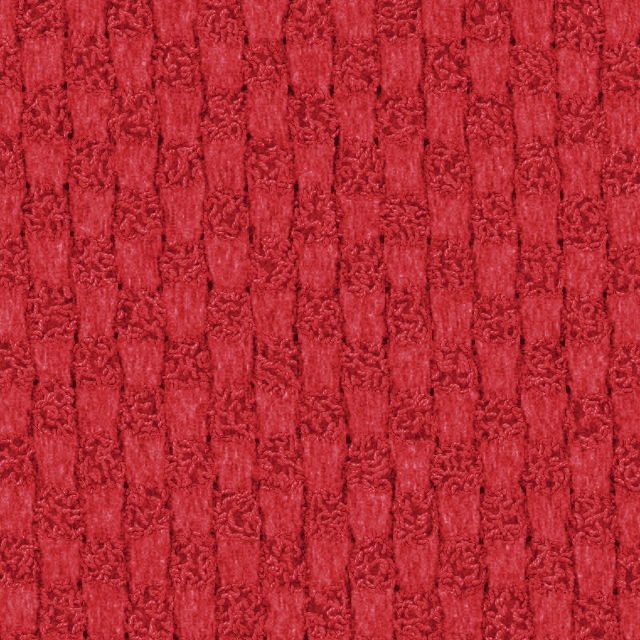
Reproduce this texture procedurally as a three.js fragment shader.

```glsl
// Red woven upholstery: leaning columns alternate curly raised tufts with smooth
// fibrous panels, offset by half a repeat in every other column. Tufts are rounded
// boxes filled with scattered bent yarn strands; one tone value drives a red ramp.
#define COLUMNS 14.36
#define ROWS 6.44
#define LEAN 0.033
#define SLOPE 0.015
#define YARN_CELL 0.17
#define YARN_LENGTH 0.4
#define YARN_RADIUS 0.37
#define YARN_BEND 1.5
#define FIBRE vec2(270.0, 80.0)
#define GRAIN 380.0

varying vec2 vUv;

const vec3 CREVICE = vec3(0.47, 0.07, 0.11);
const vec3 SHADOW = vec3(0.62, 0.11, 0.14);
const vec3 RED = vec3(0.75, 0.15, 0.17);
const vec3 BODY = vec3(0.78, 0.21, 0.25);
const vec3 LIGHT = vec3(0.80, 0.28, 0.33);
const vec3 SHINE = vec3(0.86, 0.41, 0.48);
const float ASPECT = COLUMNS / ROWS;

vec2 hash2(vec2 p) {
  vec3 a = fract(vec3(p.xyx) * vec3(0.1031, 0.1030, 0.0973));
  a += dot(a, a.yzx + 33.33);
  return fract((a.xx + a.yz) * a.zy);
}

float noise(vec2 p) {
  vec2 i = floor(p), f = fract(p);
  f = f * f * (3.0 - 2.0 * f);
  return mix(mix(hash2(i).x, hash2(i + vec2(1.0, 0.0)).x, f.x),
             mix(hash2(i + vec2(0.0, 1.0)).x, hash2(i + 1.0).x, f.x), f.y);
}

// Tone 0 to 5 runs from crevice to shine; negative tones fall towards black
vec3 redRamp(float tone) {
  vec3 c = mix(CREVICE, SHADOW, clamp(tone, 0.0, 1.0));
  c = mix(c, RED, clamp(tone - 1.0, 0.0, 1.0));
  c = mix(c, BODY, clamp(tone - 2.0, 0.0, 1.0));
  c = mix(c, LIGHT, clamp(tone - 3.0, 0.0, 1.0));
  c = mix(c, SHINE, clamp(tone - 4.0, 0.0, 1.4));
  return c * (1.0 + 0.4 * clamp(tone, -1.2, 0.0));
}

// Topmost of the scattered bent strands: x = height, y = tone
vec2 yarn(vec2 g) {
  vec2 best = vec2(0.0, 0.9);
  for (int j = -2; j <= 2; j++) {
    for (int i = -2; i <= 2; i++) {
      vec2 cell = floor(g) + vec2(float(i), float(j));
      vec2 place = hash2(cell + 91.0), kind = hash2(cell + 237.0);
      vec2 o = g - cell - place;
      float angle = 6.2832 * kind.x;
      vec2 dir = vec2(cos(angle), sin(angle)), side = vec2(-dir.y, dir.x);
      float along = dot(o, dir);
      float across = dot(o, side) + YARN_BEND * (kind.y - 0.5) * along * along;
      float d = length(vec2(max(abs(along) - YARN_LENGTH, 0.0), across)) / YARN_RADIUS;
      float h = sqrt(max(1.0 - d * d, 0.0)) * 0.6 + 0.4 * place.y;
      if (d < 1.0 && h > best.x) {
        float lit = dot(side, vec2(-0.5, -0.86)) * across / YARN_RADIUS;
        float ply = sin(along * 12.0 + across * 10.0);
        float tone = 2.3 + 1.7 * lit + 0.5 * ply + 1.7 * (h - 0.5);
        float glint = smoothstep(0.35, 0.0, abs(lit - 0.25)) * smoothstep(0.8, 0.3, d);
        tone += 2.0 * glint * smoothstep(0.35, 0.8, kind.y) * (0.6 + 0.4 * ply);
        best = vec2(h, mix(0.8, tone, smoothstep(1.0, 0.6, d)));
      }
    }
  }
  return best;
}

// Position within a column's repeat, with the tuft at zero and y pointing down
vec2 repeatPoint(vec2 weave, float column, out float row) {
  float y = weave.y - 0.5 * mod(column, 2.0);
  row = floor(y + 0.5);
  return vec2(weave.x - column, (y - row) * ASPECT);
}

// Rounded box, wider at its foot, slightly different in every repeat
float tuftDistance(vec2 weave, float column) {
  float row;
  vec2 q = repeatPoint(weave, column, row);
  vec2 vary = hash2(vec2(column, row) + 50.0) - 0.5;
  vec2 extent = vec2(0.47 + 0.1 * q.y + 0.06 * vary.x, 0.58 + 0.1 * vary.y);
  vec2 e = abs(q - vec2(0.08 * vary.y, 0.06 * vary.x)) - extent + 0.32;
  return length(max(e, 0.0)) + min(max(e.x, e.y), 0.0) - 0.32;
}

void main() {
  vec2 p = vec2(vUv.x, 1.0 - vUv.y);
  vec2 weave = p - vec2(0.065, 0.02);
  weave = (weave - vec2(LEAN, SLOPE) * weave.yx) * vec2(COLUMNS, ROWS);
  weave += 0.08 * (vec2(noise(p * 27.0), noise(p * 25.0 + 40.0)) - 0.5);
  float column = floor(weave.x + 0.5), row;
  vec2 q = repeatPoint(weave, column, row);

  // Smooth panel: upright fibres, fine grain and a tapering dark seam
  float fibre = noise(weave / vec2(COLUMNS, ROWS) * FIBRE + 7.0);
  float grain = noise(p * GRAIN);
  float fleck = smoothstep(0.8, 1.0, noise(p * vec2(230.0, 130.0) + 63.0));
  float panel = 2.85 + 2.5 * (fibre - 0.5) + 2.3 * (grain - 0.5) + 1.3 * fleck;
  panel += 0.5 * (noise(weave * vec2(3.0, 4.0)) - 0.5);
  float lower = smoothstep(0.55, 1.6, mod(q.y, ASPECT));
  float rim = 0.5 - 0.1 * lower - abs(q.x) + 0.08 * (noise(p * 90.0) - 0.5);
  panel -= 1.9 * smoothstep(0.08, -0.04, rim);

  // Raised tufts, ragged by their strands, overlap the neighbouring columns
  float tuft = 9.0;
  for (int i = -1; i <= 1; i++) tuft = min(tuft, tuftDistance(weave, column + float(i)));
  vec2 strand = yarn(weave * vec2(1.0, ASPECT) / YARN_CELL);
  tuft -= 0.2 * (strand.x - 0.5);
  panel -= 0.9 * smoothstep(0.1, 0.0, tuft);
  float curls = strand.y + 1.6 * (grain - 0.5) + 0.9 * (fibre - 0.5);
  curls -= 0.7 * smoothstep(-0.2, 0.0, tuft);
  float tone = mix(panel, curls, smoothstep(0.04, -0.05, tuft));

  // Small dark holes at the top corners of the tufts
  vec2 corner = vec2(abs(q.x) - 0.46, q.y + 0.58);
  float depth = 0.5 + 2.6 * hash2(vec2(column, row) + step(0.0, q.x) * 17.0).x;
  tone -= depth * smoothstep(0.1, 0.01, length(corner * vec2(1.0, 0.8)));

  gl_FragColor = vec4(redRamp(tone), 1.0);
}
```
